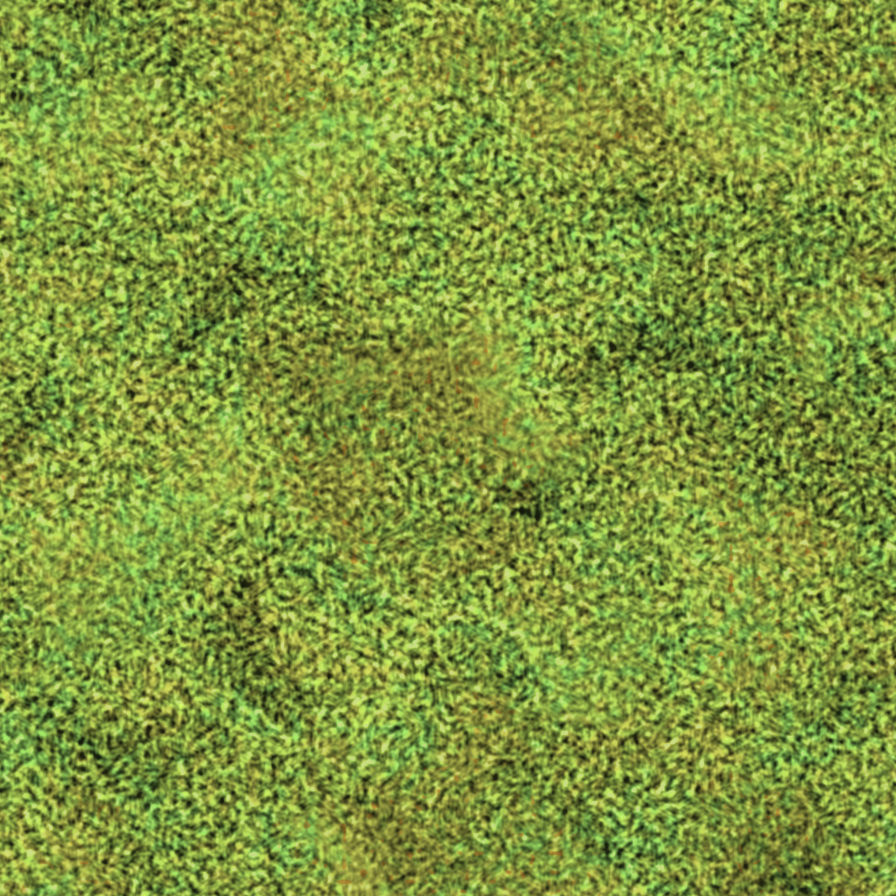
This texture is drawn by a three.js fragment shader. Its source:

```glsl
// Mottled grass seen from above: short, soft blades as stretched gradient noise
// in three directions, blended by patch. Broad noise adds shaded hollows, worn
// brownish areas and flatter sunny areas; a tone ramp turns the sum into greens.

varying vec2 vUv;

const vec3 GRASS = vec3(0.835, 1.0, 0.40);
const vec3 PALE_TIP = vec3(0.80, 0.86, 0.54);
const vec3 DRY_SPECK = vec3(0.66, 0.44, 0.15);
const vec3 COOL_TINT = vec3(0.84, 1.0, 1.10);
const vec3 WARM_TINT = vec3(1.07, 0.93, 0.95);

float hash(vec2 p) {
  vec3 q = fract(p.xyx * 0.1031);
  q += dot(q, q.yzx + 33.33);
  return fract((q.x + q.y) * q.z);
}

// Slope contribution of one lattice corner
float corner(vec2 cell, vec2 offset) {
  float angle = 6.2832 * hash(cell);
  return dot(vec2(cos(angle), sin(angle)), offset);
}

// Gradient noise scaled to a spread of about one
float noise(vec2 p) {
  vec2 cell = floor(p);
  vec2 f = p - cell;
  vec2 s = f * f * f * (f * (f * 6.0 - 15.0) + 10.0);
  vec2 e = vec2(1.0, 0.0);
  float low = mix(corner(cell, f), corner(cell + e, f - e), s.x);
  float high = mix(corner(cell + e.yx, f - e.yx), corner(cell + e.xx, f - e.xx), s.x);
  return 4.6 * mix(low, high, s.y);
}

float fbm(vec2 p) {
  float sum = 0.0;
  float weight = 0.75;
  for (int i = 0; i < 4; i++) {
    sum += weight * noise(p);
    p = mat2(1.6, 1.2, -1.2, 1.6) * p + 17.3;
    weight *= 0.58;
  }
  return sum;
}

vec2 rotate(vec2 p, float angle) {
  float c = cos(angle);
  float s = sin(angle);
  return vec2(c * p.x + s * p.y, c * p.y - s * p.x);
}

// Stretched grains whose main direction changes from patch to patch
float blades(vec2 p, vec2 density) {
  float sum = 0.0;
  float power = 0.0;
  for (int i = 0; i < 3; i++) {
    float k = float(i);
    float weight = 0.2 + smoothstep(-0.6, 1.2, noise(p * 26.0 + 41.0 * k));
    sum += weight * noise(rotate(p, 0.55 + 1.05 * k) * density + 73.0 * k);
    power += weight * weight;
  }
  return sum / sqrt(power);
}

void main() {
  vec2 p = vUv + 3.0;
  vec2 warped = p + 0.03 * vec2(noise(p * 6.0), noise(p * 6.0 + 50.0));

  // Broad light and wear
  float light = fbm(warped * vec2(4.0, 5.0));
  float hollow = smoothstep(0.8, 2.0, fbm(warped * vec2(5.0, 7.0) + 90.0));
  float sunny = smoothstep(0.5, 1.7, fbm(warped * 4.0 + 140.0));
  float worn = smoothstep(0.1, 1.5, fbm(warped * vec2(3.0, 4.5) + 200.0));

  // Blade grain, weaker where the ground is worn or evenly lit
  float grain = 0.87 * blades(p, vec2(82.0, 138.0))
              + 0.42 * blades(p + 9.0, vec2(150.0, 235.0));
  float contrast = 1.0 - 0.28 * sunny - 0.22 * worn;
  float tone = contrast * grain + 0.24 * light + 0.4 * sunny - 0.85 * hollow
             - 0.15 * worn + 0.08;

  // Green ramp with a soft limit in the brightest and darkest grains
  float value = 0.6 + 0.178 * tone;
  value = mix(value, 0.80, 0.55 * smoothstep(0.76, 1.05, value));
  value = max(value, 0.12 + 0.2 * value);
  vec3 color = GRASS * value;

  // Hue drift from cool green to olive
  float drift = 0.6 * noise(p * 62.0 + 300.0) + 0.5 * noise(p * 9.0 + 350.0);
  color *= mix(vec3(1.0), COOL_TINT, smoothstep(0.2, 1.5, drift - 0.5 * worn));
  color *= mix(vec3(1.0), WARM_TINT, smoothstep(0.1, 1.4, 0.9 * worn - drift));

  // Pale tips and scattered dry specks
  float tips = smoothstep(0.9, 2.0, tone) * smoothstep(-0.3, 1.1, noise(p * 70.0 + 400.0));
  color = mix(color, PALE_TIP, 0.85 * tips);
  float specks = worn * smoothstep(1.25, 2.2, noise(p * 95.0 + 500.0));
  color = mix(color, DRY_SPECK * (0.9 + 0.15 * tone), 0.65 * specks);

  gl_FragColor = vec4(clamp(color, 0.0, 1.0), 1.0);
}
```
